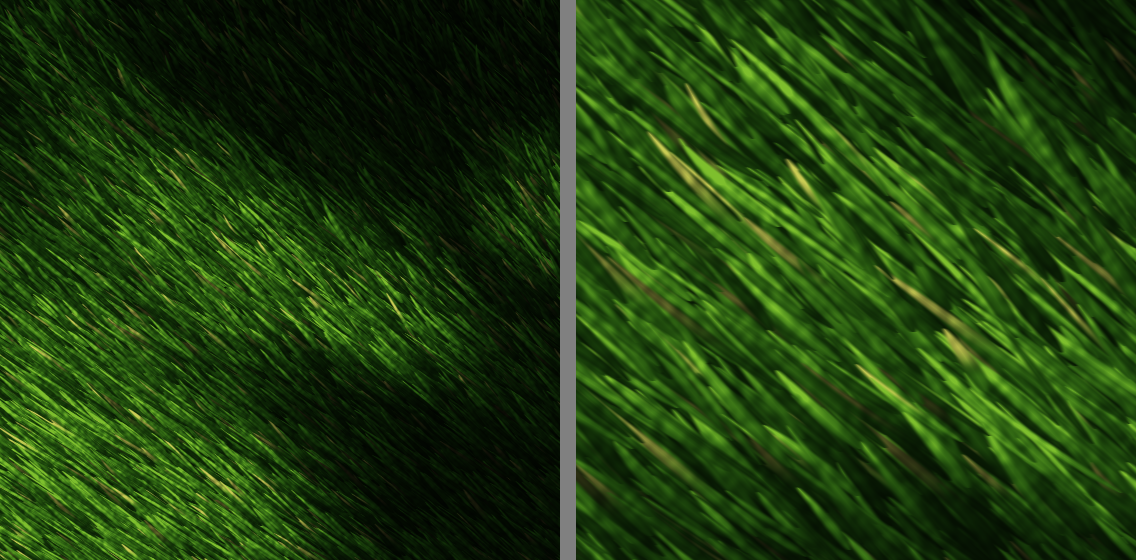
Left: the whole. Right: its middle third, enlarged.
This texture is drawn by a Shadertoy shader. Its source:

```glsl
// Wind-combed grass under broken sunlight. Layers of tapered blades are scattered
// on a grid that follows curved flow lines, painted back to front, and lit by a
// few soft elongated patches of sun.

#define LAYERS 15
#define CELL vec2(0.023, 0.060)
#define BLADE_HALF_WIDTH 0.0033
#define EDGE_SOFTNESS 0.0014
#define LEAN_JITTER 0.36
#define DRY_SHARE 0.11
#define AMBIENT 0.19
#define SUN_GAIN 1.9
#define BLADE_DARK 0.28
#define BLADE_BRIGHT 1.08
#define DRY_TINT vec3(1.00, 0.98, 0.42)

vec4 hash4(vec3 c) {
    float k = dot(c, vec3(12.9898, 78.233, 37.719));
    return fract(sin(k + vec4(0.0, 1.7, 3.1, 4.9)) * 43758.5453);
}

float valueNoise(vec2 p) {
    vec2 i = floor(p), f = fract(p);
    f = f * f * (3.0 - 2.0 * f);
    float a = hash4(vec3(i, 0.5)).x;
    float b = hash4(vec3(i + vec2(1, 0), 0.5)).x;
    float c = hash4(vec3(i + vec2(0, 1), 0.5)).x;
    float d = hash4(vec3(i + vec2(1, 1), 0.5)).x;
    return mix(mix(a, b, f.x), mix(c, d, f.x), f.y);
}

// Flow coordinate: constant along the combed direction of the grass.
float flowLine(vec2 p) {
    return p.x + 1.45 * p.y - 0.4 * p.y * p.y - 0.3 * p.x * p.y;
}

float flowGradient(vec2 p) {
    return length(vec2(1.0 - 0.3 * p.y, 1.45 - 0.8 * p.y - 0.3 * p.x));
}

// Flat-topped ellipse of sunlight, turned by an angle in radians.
float sunPatch(vec2 p, vec2 centre, vec2 radius, float angle) {
    vec2 d = p - centre;
    float c = cos(angle), s = sin(angle);
    d = vec2(c * d.x + s * d.y, c * d.y - s * d.x) / radius;
    return exp(-pow(dot(d, d), 1.5));
}

float sunlight(vec2 p, vec2 flow) {
    // Ragged patch borders, streaked along the blades
    float streak = valueNoise(flow * vec2(38.0, 11.0)) - 0.5;
    float cloud = valueNoise(p * 8.0 + 3.0) - 0.5;
    p += vec2(0.05, 0.07) * streak + 0.04 * cloud;
    float sun = 1.05 * sunPatch(p, vec2(0.07, 0.20), vec2(0.47, 0.28), -0.61);
    sun += 0.75 * sunPatch(p, vec2(0.47, 0.53), vec2(0.36, 0.13), -0.38);
    sun += 0.17 * sunPatch(p, vec2(0.17, 0.80), vec2(0.27, 0.12), -0.80);
    sun += 0.28 * sunPatch(p, vec2(0.98, 0.63), vec2(0.13, 0.09), -0.50);
    // Deep shade in the far corner and lower right
    float shade = sunPatch(p, vec2(0.85, 0.12), vec2(0.35, 0.22), -0.5);
    shade += sunPatch(p, vec2(0.75, 0.95), vec2(0.45, 0.18), -0.3);
    float ambient = AMBIENT * (1.0 - 0.25 * min(shade, 1.0));
    return ambient + 1.0 - exp(-SUN_GAIN * sun);
}

// Tone to green: brighter grass turns yellower.
vec3 grassColor(float tone) {
    return tone * vec3(0.27 + 0.52 * tone, 1.0, 0.13 + 0.14 * tone);
}

void mainImage(out vec4 fragColor, in vec2 fragCoord) {
    vec2 p = fragCoord / iResolution.y;
    vec2 flow = vec2(flowLine(p), p.y);
    float stretch = flowGradient(p);
    float light = sunlight(p, flow);
    float grain = mix(0.75, 1.25, valueNoise(p * 170.0));

    // Dark soil and roots between the blades
    vec3 color = grassColor(0.14 * light);

    for (int layer = 0; layer < LAYERS; layer++) {
        float depth = float(layer) / float(LAYERS - 1);
        vec2 shift = hash4(vec3(float(layer), 7.0, 2.0)).xy;
        vec2 grid = flow / CELL + shift;
        vec2 home = floor(grid);
        for (int j = -1; j <= 1; j++)
        for (int i = -1; i <= 1; i++) {
            vec2 cell = home + vec2(i, j);
            vec4 place = hash4(vec3(cell, float(layer) + 1.3));
            vec4 look = hash4(vec3(cell, float(layer) + 51.7));
            vec2 d = (grid - cell - place.xy) * CELL;

            // Position along the blade: -1 at the root, 1 at the tip
            float halfLength = mix(0.015, 0.044, place.z);
            float along = d.y / halfLength;
            if (abs(along) > 1.0) continue;

            // Leaning, slightly bent spine with a pointed tip
            float spine = (place.w - 0.5) * 2.0 * LEAN_JITTER * d.y;
            spine += (look.w - 0.5) * 0.006 * along * along;
            float across = abs(d.x - spine) / stretch;
            float taper = sqrt(1.0 - along * along) * (1.0 - 0.35 * along);
            float width = BLADE_HALF_WIDTH * mix(0.5, 1.2, look.z) * taper;
            float cover = 1.0 - smoothstep(-EDGE_SOFTNESS, EDGE_SOFTNESS, across - width);
            cover *= smoothstep(0.0, 0.25, taper);

            // Dark root, bright tip, dimmer lower layers
            float tone = mix(BLADE_DARK, BLADE_BRIGHT, look.x * mix(0.6, 1.0, look.x));
            tone *= mix(0.5, 1.1, 0.5 + 0.5 * along) * mix(0.55, 1.0, depth);
            tone *= light * grain * (1.0 - 0.25 * across / BLADE_HALF_WIDTH);
            tone = clamp(tone, 0.0, 0.75);
            float dry = step(look.y, DRY_SHARE) * smoothstep(-0.5, 0.4, along);
            vec3 blade = mix(grassColor(tone), DRY_TINT * tone * 1.1, 0.9 * dry);
            color = mix(color, blade, cover);
        }
    }
    fragColor = vec4(clamp(color, 0.0, 1.0), 1.0);
}
```
